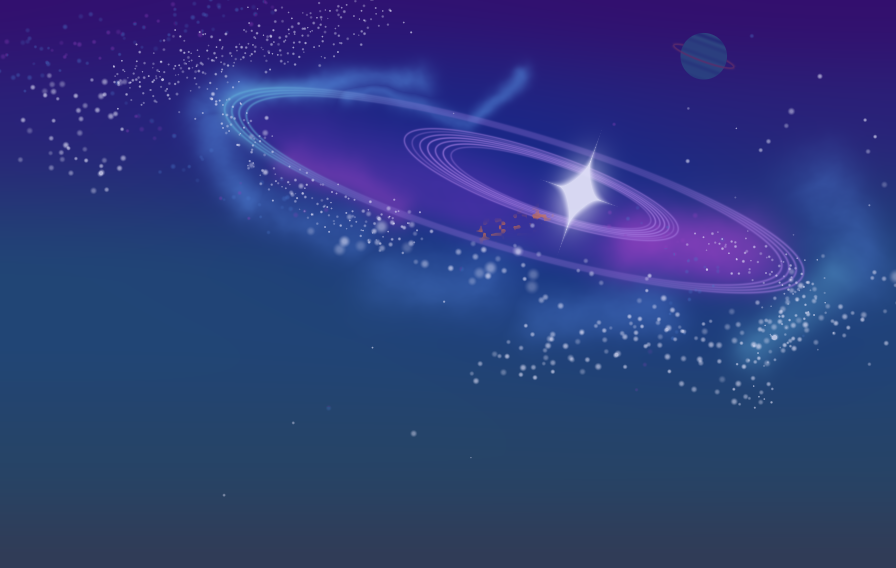
This background is drawn by a Shadertoy shader. Its source:

```glsl
const vec3 SKY_TOP = vec3(.20, .06, .43);
const vec3 SKY_UPPER = vec3(.165, .13, .47);
const vec3 SKY_MID = vec3(.13, .27, .46);
const vec3 SKY_LOW = vec3(.15, .265, .40);
const vec3 SKY_BASE = vec3(.19, .235, .34);
const vec3 DEEP_BLUE = vec3(.07, .16, .56);
const vec3 VIOLET = vec3(.32, .19, .67);
const vec3 MAGENTA = vec3(.55, .25, .74);
const vec3 MIST = vec3(.29, .47, .80);
const vec3 CYAN = vec3(.38, .68, .85);
const vec3 RING_TINT = vec3(.66, .50, .90);
const vec3 STARLIGHT = vec3(.88, .88, .97);
const vec3 EMBER = vec3(.80, .43, .28);
const vec2 DISC = vec2(.905, .665), DISC_AXES = vec2(.53, .106);
const vec2 CORE = vec2(.953, .675), CORE_AXES = vec2(.254, .057);
const vec2 STAR = vec2(1.02, .66), PLANET = vec2(1.239, .901);
const float DISC_TILT = .285, CORE_TILT = .33, PLANET_RADIUS = .041;

float hash(vec2 p) {
  vec3 q = fract(p.xyx * .1031);
  q += dot(q, q.yzx + 33.33);
  return fract((q.x + q.y) * q.z);
}

float noise(vec2 p) {
  vec2 i = floor(p), f = fract(p);
  f *= f * (3. - 2. * f);
  return mix(mix(hash(i), hash(i + vec2(1, 0)), f.x),
             mix(hash(i + vec2(0, 1)), hash(i + 1.), f.x), f.y);
}

float fbm(vec2 p) {
  float sum = 0., amp = .5;
  for (int i = 0; i < 5; i++) {
    sum += amp * noise(p);
    p = mat2(1.6, 1.2, -1.2, 1.6) * p + 7.3;
    amp *= .5;
  }
  return sum;
}

// Soft glow around the segment from s.xy to s.zw
float glow(vec2 p, vec4 s, float width) {
  vec2 a = p - s.xy, b = s.zw - s.xy;
  a = (a - b * clamp(dot(a, b) / dot(b, b), 0., 1.)) / width;
  return exp(-dot(a, a));
}

// Positive angles tilt the x axis down to the right
vec2 tilt(vec2 p, float angle) {
  float c = cos(angle), s = sin(angle);
  return vec2(c * p.x - s * p.y, s * p.x + c * p.y);
}

float ellipse(vec2 p, vec2 axes) {
  float k = length(p / axes);
  return (k - 1.) * k / max(length(p / (axes * axes)), .001);
}

float line(float d, float width) {
  float w = max(width, .7 / iResolution.y);
  return exp(-d * d / (w * w)) * width / w;
}

// Chance of fine, medium and large specks
vec3 density(vec2 p) {
  float trail = glow(p, vec4(.23, .86, .65, .97), .035);
  float arm = max(glow(p, vec4(.38, .83, .49, .68), .025), glow(p, vec4(.49, .68, .7, .59), .03));
  float lower = glow(p, vec4(.7, .59, 1.15, .46), .04);
  float rim = glow(p, vec4(1.28, .57, 1.42, .5), .04);
  float left = max(glow(p, vec4(.07, .74, .18, .72), .04), glow(p, vec4(.08, .82, .19, .83), .035));
  float foot = max(glow(p, vec4(.84, .36, 1.28, .43), .042), glow(p, vec4(1.22, .37, 1.53, .47), .05));
  float fall = glow(p, vec4(1.41, .49, 1.32, .31), .035);
  float far = max(glow(p, vec4(1.53, .83, 1.55, .66), .025), glow(p, vec4(1.34, .8, 1.39, .74), .03));
  return vec3(trail + .6 * arm + .5 * rim + .3 * fall,
              .6 * (left + foot) + .25 * (arm + far) + .4 * lower + .7 * fall,
              .5 * glow(p, vec4(.59, .59, .94, .51), .045));
}

// Jittered specks on three turned grids
float specks(vec2 p, float cell, float radius, vec3 kind) {
  float light = 0.;
  for (int i = 0; i < 3; i++) {
    float turn = .4 + .7 * float(i), shift = 40. + 17. * float(i);
    vec2 g = tilt(p, turn) / cell + shift, id = floor(g);
    vec2 spot = id + .3 + .4 * vec2(hash(id), hash(id + 31.7));
    vec2 place = tilt((spot - shift) * cell, -turn);
    float on = step(hash(id + 73.1), .55 * dot(density(place), kind));
    float size = radius * mix(.6, 1.1, hash(id + 11.9));
    float body = 1. - smoothstep(size * .15, size, length(g - spot) * cell);
    light += on * body * mix(.35, .9, hash(id + 5.3));
  }
  return min(light, 1.);
}

void mainImage(out vec4 fragColor, in vec2 fragCoord) {
  vec2 p = fragCoord / iResolution.y;

  // Sky
  vec3 col = mix(SKY_BASE, SKY_LOW, smoothstep(0., .2, p.y));
  col = mix(col, SKY_MID, smoothstep(.15, .42, p.y));
  col = mix(col, SKY_UPPER, smoothstep(.5, .82, p.y));
  col = mix(col, SKY_TOP, smoothstep(.78, 1., p.y));

  // Disc haze
  float cloud = fbm(p * 6.);
  vec2 q = p + .07 * (vec2(cloud, fbm(p * 6. + 19.)) - .5);
  vec2 disc = tilt(p - DISC, DISC_TILT), haze = disc / vec2(.53, .21);
  float edge = ellipse(disc, DISC_AXES);
  col = mix(col, DEEP_BLUE, .75 * exp(-dot(haze, haze)));
  col = mix(col, VIOLET, (1. - smoothstep(-.05, .03, edge)) * (.25 + .6 * cloud) * (1. - smoothstep(-.03, .09, disc.y)));
  col = mix(col, MAGENTA, .75 * glow(q, vec4(1.13, .57, 1.31, .56), .07) * (.4 + cloud));
  col = mix(col, MAGENTA, .5 * glow(q, vec4(.52, .72, .7, .64), .035));

  // Mist arms
  float mist = max(glow(q, vec4(.35, .8, .42, .85), .035), glow(q, vec4(.42, .85, .74, .86), .025));
  mist = max(mist, glow(q, vec4(.6, .83, .84, .8), .018));
  mist = max(mist, glow(q, vec4(.84, .8, .91, .87), .016));
  mist = max(mist, glow(q, vec4(.36, .78, .45, .65), .035));
  mist = max(mist, .7 * glow(q, vec4(.45, .65, .63, .58), .04));
  mist = max(mist, .65 * glow(q, vec4(.7, .52, .86, .51), .06));
  mist = max(mist, .6 * glow(q, vec4(.95, .45, 1.16, .44), .045));
  mist = max(mist, .75 * glow(q, vec4(1.45, .67, 1.5, .52), .06));
  col = mix(col, MIST, mist * (.2 + .85 * fbm(q * vec2(9, 14))));
  col = mix(col, CYAN, .5 * glow(q, vec4(1.46, .5, 1.33, .38), .04) * (.3 + cloud));

  // Outer and inner rings
  vec3 tint = mix(CYAN, RING_TINT, smoothstep(-.5, -.1, disc.x));
  col = mix(col, CYAN, .4 * line(edge, .012) * (1. - smoothstep(-.5, -.32, disc.x)));
  vec2 core = tilt(p - CORE, CORE_TILT);
  for (float k = 0.; k < 7.; k++) {
    float outer = k < 4. ? line(ellipse(disc, DISC_AXES * (1. - .025 * k)), .0022) : 0.;
    float inner = line(ellipse(core - vec2(.003 * k, 0), CORE_AXES * (1. - .045 * k)), .0018);
    col = mix(col, tint, outer * mix(.22, .5, smoothstep(.2, .5, abs(disc.x))));
    col = mix(col, RING_TINT, inner * mix(.25, .65, hash(vec2(k, 4))));
  }

  // Banded planet
  vec2 globe = tilt(p - PLANET, .35);
  float body = clamp(.5 - (length(globe) - PLANET_RADIUS) * iResolution.y, 0., 1.);
  vec3 bands = mix(vec3(.13, .2, .48), vec3(.18, .34, .53), noise(vec2(3, globe.y * 150.)));
  col = mix(col, bands, body * .75);
  float hoop = line(ellipse(globe, vec2(.056, .009)), .002);
  col = mix(col, vec3(.36, .17, .42), .8 * hoop * (1. - body * step(0., globe.y)));

  // Specks and embers
  float dust = specks(p + vec2(.18, -.035), .025, .006, vec3(1, 0, 0));
  col = mix(col, mix(MIST, MAGENTA, step(.6, noise(p * 40.))), .45 * dust);
  col = mix(col, STARLIGHT, .75 * specks(p, .013, .0036, vec3(1, 0, 0)));
  col = mix(col, STARLIGHT, .75 * specks(p, .024, .0072, vec3(0, 1, 0)));
  col = mix(col, STARLIGHT, .65 * specks(p, .052, .015, vec3(0, 0, 1)));
  float ember = smoothstep(.6, .8, noise(p * 150.));
  col = mix(col, EMBER, .7 * ember * glow(p, vec4(.85, .59, .96, .622), .012));

  // Four-pointed star
  vec2 ray = abs(tilt(p - STAR, .34)) / vec2(.085, .137);
  float flare = 1. - smoothstep(.6, 1., sqrt(ray.x) + sqrt(ray.y));
  col = mix(col, STARLIGHT, min(.75 * (flare + exp(-5. * dot(ray, ray))), .95));
  fragColor = vec4(col, 1);
}
```
